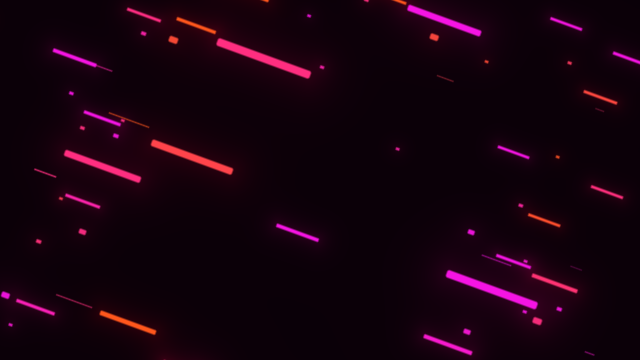
Reproduce this background procedurally as a WebGL 2 fragment shader.

```glsl
#version 300 es
precision highp float;
// Neon streaks on a near-black plum ground: tilted rounded bars, hairlines
// and small chips, all from one rounded-box distance function. A jittered
// low-discrepancy sequence scatters them; each one casts a faint glow.

uniform vec2 u_resolution;
out vec4 fragColor;

// Palette
const vec3 GROUND  = vec3(0.041, 0.0, 0.031);
const vec3 ORANGE  = vec3(1.0, 0.34, 0.11);
const vec3 PINK    = vec3(1.0, 0.18, 0.50);
const vec3 MAGENTA = vec3(0.96, 0.08, 0.89);
const vec3 GLOW_FILTER = vec3(1.0, 0.03, 0.65);

// Layout, in units of the canvas height
const float TILT = -0.35;
const int BARS = 25;
const int HAIRLINES = 11;
const int CHIPS = 30;
const float JITTER = 0.16;
const vec2 HOLLOW_CENTRE = vec2(0.47, 0.45);   // fraction of the canvas
const float HOLLOW_RADIUS = 0.36;
const float HOLLOW_PUSH = 1.5;

// Shape and light
const float BAR_SLIMNESS = 0.080;
const float CHIP_SLIMNESS = 0.68;
const float CORNER = 0.6;
const float EDGE = 0.0036;                     // softness of the outline
const float GLOW_REACH = 5.0;                  // in half thicknesses
const float BAR_GLOW = 0.11;
const float CHIP_GLOW = 0.06;

// Integer hash: three values from 0 to 1 for an element of a layer
vec3 hash3(int index, int layer, int salt) {
    uvec3 v = uvec3(index, layer, salt) * 1664525u + 1013904223u;
    v.x += v.y * v.z; v.y += v.z * v.x; v.z += v.x * v.y;
    v ^= v >> 16u;
    v.x += v.y * v.z; v.y += v.z * v.x; v.z += v.x * v.y;
    return vec3(v >> 8u) / 16777216.0;
}

// Even but irregular spread, thinned out around the hollow
vec2 scatter(int index, int layer, float aspect) {
    vec2 even = fract(vec2(0.7549, 0.5698) * float(index)
                    + vec2(0.37, 0.61) * float(layer));
    vec2 spot = even + (hash3(index, layer, 7).xy - 0.5) * JITTER;
    vec2 canvas = vec2(aspect, 1.0);
    vec2 away = (spot - HOLLOW_CENTRE) * canvas;
    float r = length(away) / HOLLOW_RADIUS;
    return HOLLOW_CENTRE * canvas + away * (1.0 + HOLLOW_PUSH * exp(-r * r));
}

vec3 neon(float t) {
    vec3 warm = mix(ORANGE, PINK, smoothstep(0.10, 0.32, t));
    return mix(warm, MAGENTA, smoothstep(0.46, 0.72, t));
}

float roundedBox(vec2 p, vec2 halfSize, float radius) {
    vec2 q = abs(p) - halfSize + radius;
    return length(max(q, 0.0)) + min(max(q.x, q.y), 0.0) - radius;
}

// Lays one streak over the premultiplied ink and adds its halo to the glow
void addStreak(vec2 p, vec2 halfSize, vec3 tint, float opacity, float halo,
               inout vec4 ink, inout vec3 glow) {
    float c = cos(TILT), s = sin(TILT);
    vec2 local = vec2(c * p.x + s * p.y, c * p.y - s * p.x);
    float d = roundedBox(local, halfSize, halfSize.y * CORNER);
    float soft = max(EDGE, 0.8 / u_resolution.y);
    float cover = opacity * (1.0 - smoothstep(-soft, soft, d));
    ink = mix(ink, vec4(tint, 1.0), cover);
    glow += tint * GLOW_FILTER * halo
          * exp(-max(d, 0.0) / (GLOW_REACH * halfSize.y));
}

void main() {
    vec2 p = gl_FragCoord.xy / u_resolution.y;
    float aspect = u_resolution.x / u_resolution.y;
    vec4 ink = vec4(0.0);
    vec3 glow = vec3(0.0);

    // Hairlines: thin and partly faded
    for (int i = 0; i < HAIRLINES; i++) {
        vec3 h = hash3(i, 1, 1);
        vec2 halfSize = vec2(mix(0.012, 0.065, h.x * h.x), mix(0.0011, 0.0018, h.y));
        addStreak(p - scatter(i, 1, aspect), halfSize, neon(h.z * 0.8),
                  mix(0.3, 0.95, h.y), 0.0, ink, glow);
    }
    // Chips: small stubby blocks, mostly warm
    for (int i = 0; i < CHIPS; i++) {
        vec3 h = hash3(i, 2, 1);
        float size = mix(0.0048, 0.013, h.x * h.x * h.x);
        addStreak(p - scatter(i, 2, aspect), size * vec2(1.0, CHIP_SLIMNESS),
                  neon(0.12 + 0.7 * h.z), 0.95, CHIP_GLOW, ink, glow);
    }
    // Bars: long ones are thicker too
    for (int i = 0; i < BARS; i++) {
        vec3 h = hash3(i, 3, 1);
        float size = mix(0.046, 0.138, h.x * h.x * h.x);
        addStreak(p - scatter(i, 3, aspect), size * vec2(1.0, BAR_SLIMNESS),
                  neon(h.z), 1.0, BAR_GLOW, ink, glow);
    }

    fragColor = vec4((GROUND + glow) * (1.0 - ink.a) + ink.rgb, 1.0);
}
```
